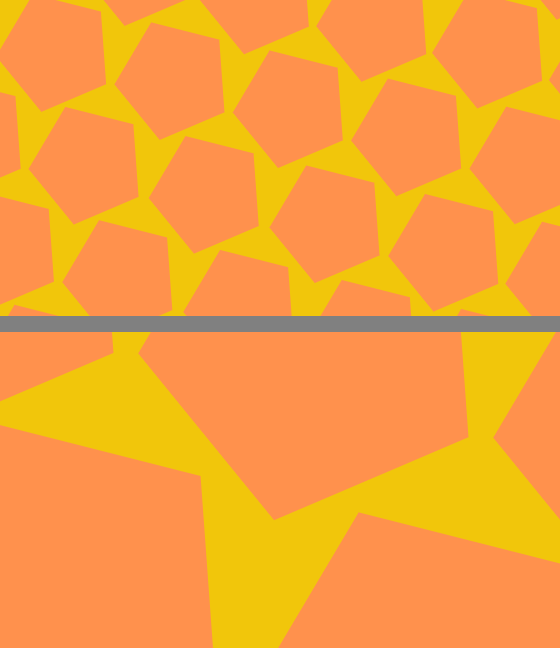
Top, the full canvas; bottom, a detail of the centre.
Reproduce this pattern procedurally as a Shadertoy shader.

```glsl
const vec3 GROUND = vec3(0.945, 0.776, 0.043);
const vec3 TILE = vec3(1.0, 0.569, 0.302);

// All lengths are fractions of the canvas height
const vec2 ORIGIN = vec2(0.550, 0.7477);
const vec2 STEP_ACROSS = vec2(0.3745, -0.0889);
const vec2 STEP_DOWN = vec2(0.1097, -0.3604);
const vec2 DRIFT = vec2(0.0021, -0.0016);
const vec2 WOBBLE = vec2(0.0035, -0.0016);

const float RADIUS = 0.1924;
const float TILT = 1.96;
const vec2 STRETCH = vec2(0.98, 1.02);
const float SECTOR = 6.283185 / 5.0;

// Centre of a tile: skewed lattice, slow drift and a small wobble
vec2 tileCentre(vec2 cell) {
    float wave = (1.0 - cos(2.0 * cell.y)) * sin(1.3 * cell.x - 0.25);
    return ORIGIN + STEP_ACROSS * cell.x + STEP_DOWN * cell.y
         + DRIFT * cell.x * cell.y + WOBBLE * wave;
}

// Distance to the nearest edge line, negative inside
float pentagon(vec2 p) {
    p /= STRETCH;
    float angle = mod(atan(p.y, p.x) - TILT, SECTOR) - 0.5 * SECTOR;
    return length(p) * cos(angle) - RADIUS * cos(0.5 * SECTOR);
}

void mainImage(out vec4 fragColor, in vec2 fragCoord) {
    vec2 p = fragCoord / iResolution.y;
    float pixel = 1.0 / iResolution.y;
    vec2 home = round(inverse(mat2(STEP_ACROSS, STEP_DOWN)) * (p - ORIGIN));

    // Union of the nearby tiles
    float d = 1.0;
    for (int j = -1; j <= 1; j++) {
        for (int i = -1; i <= 1; i++) {
            d = min(d, pentagon(p - tileCentre(home + vec2(i, j))));
        }
    }

    float cover = clamp(0.5 - d / pixel, 0.0, 1.0);
    fragColor = vec4(mix(GROUND, TILE, cover), 1.0);
}
```
